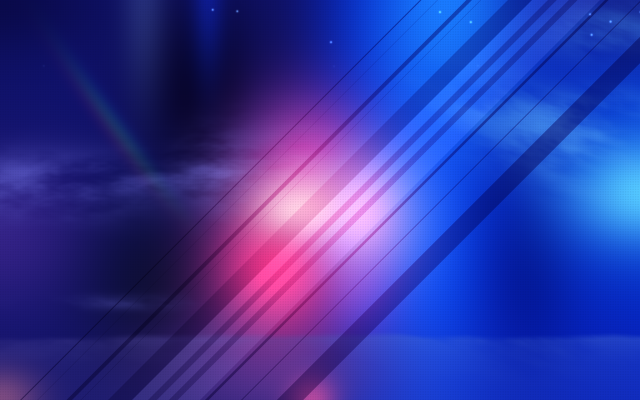
Give the GLSL for this background, as a WebGL 1 fragment shader.

```glsl
precision highp float;
// Night sky of soft colour glows: indigo on the left, a pink core, azure on the right.
// Gaussian glows are blended over a gradient, then noise clouds, light rays and stars,
// and finally a set of translucent 45 degree bars with a faint mesh of dots.

#define ASPECT 1.6
#define HORIZON 0.158
#define CLOUD_SCALE vec2(2.8, 7.5)
#define CLOUD_AMOUNT 0.85
#define BAR_TINT vec3(0.44, 0.36, 0.62)
#define STAR_CELLS 14.0
#define MESH_CELLS 160.0
#define MESH_AMOUNT 0.07

uniform vec2 u_resolution;

vec2 hash2(vec2 p) {
  p = vec2(dot(p, vec2(127.1, 311.7)), dot(p, vec2(269.5, 183.3)));
  return fract(sin(p) * 43758.5);
}

float corner(vec2 cell, vec2 f, vec2 o) {
  return dot(hash2(cell + o) * 2.0 - 1.0, f - o);
}

float gradientNoise(vec2 p) {
  vec2 i = floor(p), f = fract(p);
  vec2 u = f * f * f * (f * (f * 6.0 - 15.0) + 10.0);
  float low = mix(corner(i, f, vec2(0.0)), corner(i, f, vec2(1.0, 0.0)), u.x);
  float high = mix(corner(i, f, vec2(0.0, 1.0)), corner(i, f, vec2(1.0)), u.x);
  return mix(low, high, u.y);
}

float fbm(vec2 p) {
  float sum = 0.0, amp = 0.6;
  for (int i = 0; i < 5; i++) {
    sum += amp * gradientNoise(p);
    p = p * 2.03 + vec2(3.7, 1.9);
    amp *= 0.5;
  }
  return sum;
}

float glow(vec2 p, vec2 center, vec2 radius) {
  vec2 q = (p - center) / radius;
  return exp(-dot(q, q));
}

float band(float d, float center, float halfWidth, float aa) {
  return 1.0 - smoothstep(halfWidth - aa, halfWidth + aa, abs(d - center));
}

vec3 skyGlows(vec2 p) {
  vec3 c = mix(vec3(0.06, 0.07, 0.42), vec3(0.02, 0.12, 0.72), smoothstep(0.68, 0.95, p.x));
  // indigo side and its shadows
  c = mix(c, vec3(0.03, 0.03, 0.26), 0.8 * glow(p, vec2(0.0, 1.0), vec2(0.25, 0.14)));
  c = mix(c, vec3(0.22, 0.14, 0.54), 0.85 * glow(p, vec2(0.0, 0.41), vec2(0.26, 0.19)));
  c = mix(c, vec3(0.02, 0.01, 0.14), 0.95 * glow(p, vec2(0.50, 0.76), vec2(0.16, 0.28)));
  c = mix(c, vec3(0.04, 0.05, 0.19), 0.95 * glow(p, vec2(0.39, 0.28), vec2(0.19, 0.24)));
  // azure side
  c = mix(c, vec3(0.04, 0.31, 0.98), 0.9 * glow(p, vec2(1.06, 0.48), vec2(0.16, 0.60)));
  c = mix(c, vec3(0.10, 0.49, 1.0), 0.95 * glow(p, vec2(1.12, 1.0), vec2(0.18, 0.28)));
  c = mix(c, vec3(0.10, 0.14, 0.50), 0.75 * glow(p, vec2(1.6, 1.0), vec2(0.24, 0.18)));
  c = mix(c, vec3(0.01, 0.07, 0.55), 0.85 * glow(p, vec2(1.33, 0.34), vec2(0.11, 0.24)));
  c = mix(c, vec3(0.05, 0.36, 0.92), 0.8 * glow(p, vec2(1.62, 0.56), vec2(0.26, 0.26)));
  c = mix(c, vec3(0.34, 0.80, 1.0), 0.95 * glow(p, vec2(1.62, 0.52), vec2(0.18, 0.12)));
  // pink core
  c = mix(c, vec3(0.38, 0.20, 0.58), 0.7 * glow(p, vec2(0.68, 0.07), vec2(0.30, 0.15)));
  c = mix(c, vec3(0.84, 0.26, 0.72), 0.95 * glow(p, vec2(0.77, 0.57), vec2(0.16, 0.18)));
  c = mix(c, vec3(0.26, 0.50, 1.0), 0.85 * glow(p, vec2(0.98, 0.45), vec2(0.12, 0.18)));
  c = mix(c, vec3(0.46, 0.30, 0.90), 0.7 * glow(p, vec2(0.90, 0.30), vec2(0.10, 0.13)));
  c = mix(c, vec3(1.0, 0.24, 0.58), glow(p, vec2(0.69, 0.33), vec2(0.16, 0.18)));
  c = mix(c, vec3(0.91, 0.66, 1.0), glow(p, vec2(0.90, 0.47), vec2(0.11, 0.14)));
  c = mix(c, vec3(1.0, 0.82, 0.89), glow(p, vec2(0.75, 0.48), vec2(0.12, 0.08)));
  // warm spots on the lower edge
  c = mix(c, vec3(0.90, 0.30, 0.62), 0.8 * glow(p, vec2(0.78, 0.0), vec2(0.06, 0.06)));
  return mix(c, vec3(0.66, 0.36, 0.50), 0.75 * glow(p, vec2(0.0), vec2(0.10, 0.08)));
}

vec3 addClouds(vec3 c, vec2 p) {
  float n = fbm(p * CLOUD_SCALE + vec2(0.0, 2.0 * max(p.x - 0.8, 0.0)));
  float density = smoothstep(-0.26, 0.20, n);
  float mask = 0.9 * glow(p, vec2(0.05, 0.54), vec2(0.32, 0.075));
  mask += 0.3 * glow(p, vec2(0.35, 0.55), vec2(0.25, 0.03));
  mask += 0.7 * glow(p, vec2(0.54, 0.57), vec2(0.09, 0.09));
  mask += 0.45 * glow(p, vec2(0.72, 0.58), vec2(0.15, 0.12));
  mask += 0.75 * glow(p, vec2(1.40, 0.64 - 0.35 * (p.x - 1.4)), vec2(0.26, 0.10));
  mask += 0.55 * glow(p, vec2(1.52, 0.72), vec2(0.18, 0.05));
  mask += 0.5 * glow(p, vec2(1.52, 0.92), vec2(0.15, 0.06));
  mask += 0.45 * glow(p, vec2(0.33, 0.245), vec2(0.22, 0.018));
  vec3 tint = mix(vec3(0.38, 0.38, 0.80), vec3(0.32, 0.64, 0.96), smoothstep(0.8, 1.1, p.x));
  tint = mix(tint, vec3(0.98, 0.68, 0.88), glow(p, vec2(0.76, 0.5), vec2(0.17, 0.16)));
  c = mix(c, tint, CLOUD_AMOUNT * density * min(mask, 1.0));
  // haze below the horizon, brightest along its upper edge
  float depth = HORIZON + 0.02 * n - p.y;
  float haze = smoothstep(-0.008, 0.012, depth);
  vec3 hazeTint = mix(vec3(0.32, 0.29, 0.62), vec3(0.28, 0.42, 0.82), smoothstep(0.6, 1.1, p.x));
  return mix(c, hazeTint, haze * (0.15 + 0.32 * density * exp(-max(depth, 0.0) * 18.0)));
}

vec3 addLights(vec3 c, vec2 p) {
  // vertical rays and a faint prismatic streak
  float fade = smoothstep(0.5, 1.0, p.y);
  c += fade * vec3(0.09, 0.12, 0.12) * glow(p, vec2(0.36, 1.0), vec2(0.055, 0.45));
  c += fade * vec3(0.01, 0.06, 0.26) * glow(p, vec2(0.52, 1.0), vec2(0.04, 0.30));
  float across = p.x - 0.15 - 0.72 * (0.88 - p.y) + 0.12 * (0.88 - p.y) * (p.y - 0.54);
  vec3 prism = (vec3(across) - vec3(-0.018, 0.002, 0.018)) / 0.026;
  c += vec3(0.07, 0.12, 0.05) * exp(-prism * prism) * glow(p, vec2(0.28, 0.68), vec2(0.5, 0.17));
  // sparse stars near the top
  vec2 cell = floor(p * STAR_CELLS), rnd = hash2(cell + 5.0);
  float r = length(fract(p * STAR_CELLS) - 0.2 - 0.6 * rnd) / STAR_CELLS;
  float lit = step(0.65, hash2(cell + 17.0).x) * smoothstep(0.82, 0.9, p.y);
  return c + vec3(0.30, 0.45, 0.55) * lit * exp(-r * r * 120000.0);
}

vec3 addBars(vec3 c, vec2 p, float aa) {
  float d = p.x + 1.0 - p.y;
  c += vec3(0.06, 0.06, 0.07) * band(d, 1.415, 0.085, aa);
  float core = glow(p, vec2(0.80, 0.46), vec2(0.28, 0.30));
  float shade = 0.8 * band(d, 1.052, 0.0018, aa) + 0.7 * band(d, 1.173, 0.007, aa);
  shade += 0.5 * (1.0 - 0.4 * core) * band(d, 1.30, 0.030, aa) + 0.7 * band(d, 1.725, 0.033, aa);
  for (int i = 0; i < 2; i++) {
    float k = float(i);
    shade += 0.4 * band(d, 1.094 + 0.108 * k, 0.0008, aa);
    shade += 0.5 * band(d, 1.381 + 0.052 * k, 0.011, aa);
    shade += 0.75 * band(d, 1.517 + 0.087 * k, 0.0045 - 0.003 * k, aa);
  }
  // bars turn rosier and fainter where they cross the core
  vec3 tint = mix(BAR_TINT, vec3(0.94, 0.50, 0.78), core);
  return c * mix(vec3(1.0), tint, shade);
}

void main() {
  vec2 p = gl_FragCoord.xy / u_resolution * vec2(ASPECT, 1.0);
  vec3 color = addLights(addClouds(skyGlows(p), p), p);
  color = addBars(color, p, 0.9 / u_resolution.y);
  vec2 dots = 0.5 + 0.5 * sin(p * MESH_CELLS * 6.2832);
  color *= 1.0 + MESH_AMOUNT * (0.25 - dots.x * dots.y);
  gl_FragColor = vec4(clamp(color, 0.0, 1.0), 1.0);
}
```
